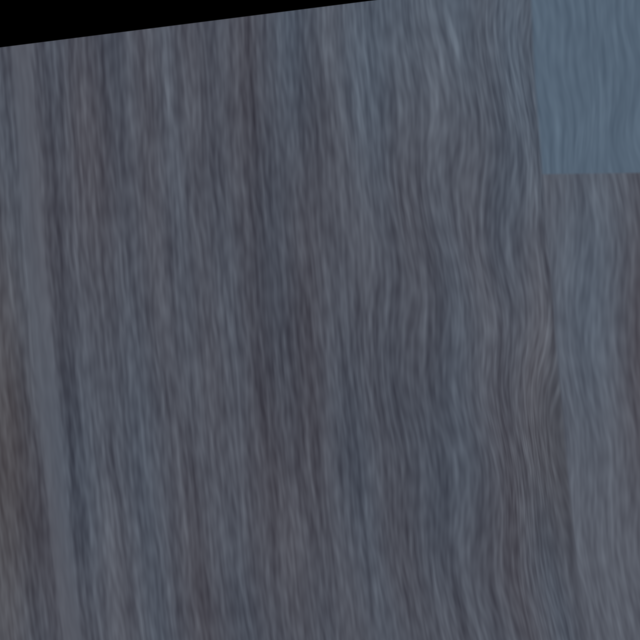
This texture is drawn by a three.js fragment shader. Its source:

```glsl
// Dark blue-grey wood planks with fine leaning grain, a paler plank at the right and a black corner.
varying vec2 vUv;

vec2 randomGradient(vec2 cell) {
  float angle = 6.2832 * fract(sin(dot(cell, vec2(127.1, 311.7))) * 43758.55);
  return vec2(cos(angle), sin(angle));
}

float gradientNoise(vec2 p) {
  vec2 i = floor(p);
  vec2 f = p - i;
  vec2 w = f * f * f * (f * (f * 6.0 - 15.0) + 10.0);
  vec2 e = vec2(1.0, 0.0);
  float low = mix(dot(randomGradient(i), f), dot(randomGradient(i + e.xy), f - e.xy), w.x);
  float high = mix(dot(randomGradient(i + e.yx), f - e.yx), dot(randomGradient(i + e.xx), f - e.xx), w.x);
  return mix(low, high, w.y);
}

// Soft bump of height one around a centre
float blob(vec2 p, vec2 centre, vec2 radius) {
  vec2 d = (p - centre) / radius;
  return exp(-dot(d, d));
}

// Long fibres with short pores between them
float fibres(vec2 g) {
  float strands = gradientNoise(g * vec2(135.0, 9.0));
  float pores = gradientNoise(g * vec2(190.0, 32.0) + 17.0);
  float threads = gradientNoise(g * vec2(75.0, 3.0) + 41.0);
  return 0.062 * strands + 0.05 * pores + 0.045 * threads;
}

// Broad streaks that run the length of a plank
float bands(vec2 g) {
  return 0.045 * gradientNoise(g * vec2(19.0, 0.9) + 5.0)
       + 0.035 * gradientNoise(g * vec2(42.0, 1.6) + 9.0);
}

vec3 woodColor(float tone, float blueness) {
  return vec3(0.308, 0.321, 0.361) + tone * vec3(0.95, 1.04, 1.06)
       + blueness * vec3(-0.02, 0.025, 0.048);
}

vec3 mainPlank(vec2 p, float across) {
  // Grain wanders more to the right and bows around an eye
  float wild = smoothstep(0.5, 0.85, across);
  float eye = blob(p, vec2(0.87, 0.31), vec2(0.055, 0.17));
  float wander = 0.035 * wild * gradientNoise(vec2(across * 7.0, p.y * 4.5))
               + 0.004 * gradientNoise(vec2(across * 12.0, p.y * 6.0));
  vec2 g = vec2(across + wander + 0.035 * eye, p.y);

  float tone = fibres(g) + bands(g);
  tone += 0.03 * gradientNoise(p * vec2(4.0, 2.5) + 3.0);
  tone -= 0.025 * blob(p, vec2(0.41, 0.48), vec2(0.09, 0.35));
  tone += 0.022 * blob(p, vec2(0.68, 0.95), vec2(0.18, 0.3));
  tone -= 0.028 * eye;

  // Pale wisps in the wild grain
  float wisp = smoothstep(0.12, 0.5, gradientNoise(g * vec2(62.0, 8.0) + 23.0));
  float patches = smoothstep(-0.1, 0.35, gradientNoise(p * vec2(9.0, 5.0) + 31.0));
  tone += 0.06 * wisp * patches * wild;

  // Smooth pale ribbon with dark borders, and a fainter one beside it
  float ribbon = 1.0 - smoothstep(0.011, 0.018, abs(across - 0.113 + 0.2 * wander));
  tone -= 0.025 * blob(vec2(across, 0.0), vec2(0.143, 0.0), vec2(0.012, 1.0));
  tone -= 0.03 * blob(vec2(across, 0.0), vec2(0.075, 0.0), vec2(0.025, 1.0));
  tone += 0.025 * blob(vec2(across, 0.0), vec2(0.19, 0.0), vec2(0.018, 1.0));
  tone = mix(tone, 0.035 + 0.25 * fibres(g), 0.85 * ribbon);

  float blueness = 0.45 * blob(p, vec2(0.68, 1.0), vec2(0.25, 0.35))
                 + 0.5 * gradientNoise(g * vec2(14.0, 2.0) + 13.0);
  vec3 color = woodColor(tone, blueness);
  float warmth = blob(p, vec2(0.0, 0.25), vec2(0.05, 0.35)) + 0.5 * eye;
  return color + warmth * vec3(0.015, 0.0, -0.02);
}

vec3 sidePlank(vec2 p, float across) {
  vec2 g = vec2(across + 0.025 * gradientNoise(p * vec2(5.0, 4.0)), p.y);
  float tone = 0.035 + 0.8 * fibres(g + 2.7) + 0.5 * bands(g);
  float shade = blob(p, vec2(1.02, 0.46), vec2(0.05, 0.22));
  float sheen = blob(p, vec2(0.92, 0.55), vec2(0.06, 0.25));
  return woodColor(tone - 0.05 * shade, 0.4 * sheen - 0.5 * shade);
}

vec3 bluePlank(vec2 p) {
  float lean = p.x + 0.07 * p.y + 0.025 * gradientNoise(p * vec2(8.0, 7.0) + 6.0);
  vec2 g = vec2(lean, p.y);
  float lines = 0.045 * gradientNoise(g * vec2(95.0, 8.0) + 11.0);
  return woodColor(0.042 + lines + 0.4 * fibres(g), 1.0);
}

void main() {
  vec2 p = vUv;
  // Coordinate across the gently curved, leaning grain
  float across = p.x + 0.115 * p.y - 0.03 * p.y * p.y;

  // Planks and their seams
  float endJoint = smoothstep(-0.003, 0.003, p.y - 0.715 - 0.015 * p.x);
  float seam = across - 0.915 + 0.003 * gradientNoise(vec2(p.y * 9.0, 2.5));
  vec3 side = mix(sidePlank(p, across), bluePlank(p), endJoint);
  vec3 color = mix(mainPlank(p, across), side, smoothstep(-0.004, 0.004, seam));
  color -= 0.02 * exp(-pow((seam + 0.006) / 0.007, 2.0));

  // Black corner beyond the slanted edge of the floor
  float corner = smoothstep(-0.0015, 0.0015, p.y - 0.926 - 0.126 * p.x);
  gl_FragColor = vec4(mix(color, vec3(0.0), corner), 1.0);
}
```
